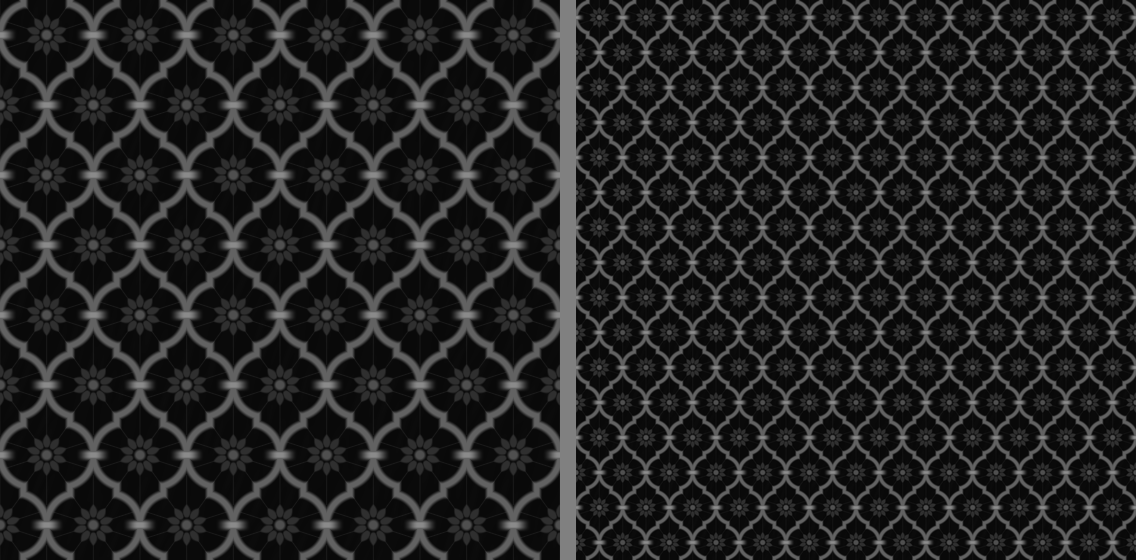
Left: one tile. Right: repeated 2 by 2.
This pattern is drawn by a WebGL 1 fragment shader. Its source:

```glsl
precision mediump float;
// Grey ogee trellis with stepped arches, glowing clasps and ten-petal rosettes on faintly brushed black.
uniform vec2 u_resolution;

#define REPEATS 6.0        // cells across; a cell is 1 wide and 1.5 high
#define ARC_RADIUS 0.344   // curvature of each arch
#define STEP_HALF 0.044    // half height of the notch between arches
#define LINE_CORE 0.016    // half width of the full-strength line
#define LINE_EDGE 0.064    // half width where the line has faded out
#define PETALS 10.0
#define GROUND 0.037
#define LINE_GREY 0.385
#define CLASP_GREY 0.54
#define PETAL_GREY 0.185
#define EYE_GREY 0.31
#define WEAR 0.010         // strength of the brushed streaks

const float TAU = 6.2831853;
const vec2 CELL = vec2(1.0, 1.5);
const vec2 HALF_CELL = 0.5 * CELL;

vec2 nearer(vec2 a, vec2 b) {
  return dot(a, a) < dot(b, b) ? a : b;
}

// Distance to the arch that leaves a node vertically and ends at the notch.
float archDistance(vec2 p) {
  vec2 v = p - vec2(ARC_RADIUS, 0.0);
  float endX = 0.25 - ARC_RADIUS;
  vec2 end = vec2(endX, sqrt(ARC_RADIUS * ARC_RADIUS - endX * endX));
  float inSector = end.x * v.y - end.y * v.x;
  return inSector >= 0.0 ? abs(length(v) - ARC_RADIUS) : 1.0;
}

// Two point-symmetric arches joined by a square-cornered vertical notch.
float trellisDistance(vec2 p) {
  vec2 n = abs(p - 0.5 * HALF_CELL);
  float notch = max(n.x, n.y - STEP_HALF);
  return min(notch, min(archDistance(p), archDistance(HALF_CELL - p)));
}

// Pointed petals, folded into one sector around the vertical axis.
float petalMask(vec2 p) {
  float sector = TAU / PETALS;
  float angle = mod(atan(p.x, p.y + 1e-5) + 0.5 * sector, sector) - 0.5 * sector;
  vec2 q = length(p) * vec2(abs(sin(angle)), cos(angle));
  float along = clamp((q.y - 0.055) / 0.17, 0.0, 1.0);
  float halfWidth = 0.041 * sin(0.5 * TAU * along);
  float inside = smoothstep(0.014, -0.016, q.x - halfWidth);
  return inside * smoothstep(0.065, 0.095, q.y);
}

// Slanted streaks from sines with whole frequencies, so they wrap.
float brushed(vec2 uv) {
  float bend = sin(TAU * (uv.x + 2.0 * uv.y)) + 0.6 * sin(TAU * (3.0 * uv.x - uv.y));
  float fine = sin(TAU * (41.0 * uv.x - 15.0 * uv.y) + 3.0 * bend);
  float broad = sin(TAU * (19.0 * uv.x - 6.0 * uv.y) - 2.0 * bend);
  float patches = 0.5 + 0.5 * sin(TAU * (4.0 * uv.x + 5.0 * uv.y) + 2.0 * bend);
  return 0.5 * fine * patches + 0.35 * broad;
}

void main() {
  vec2 uv = gl_FragCoord.xy / u_resolution;

  // Fold each cell into a quadrant with nodes and rosettes at opposite corners.
  vec2 local = mod(uv * REPEATS - vec2(0.0, 1.125) + HALF_CELL, CELL) - HALF_CELL;
  vec2 p = abs(local);
  vec2 node = nearer(p, HALF_CELL - p);
  vec2 rosette = nearer(abs(p - vec2(HALF_CELL.x, 0.0)), abs(p - vec2(0.0, HALF_CELL.y)));

  float grey = GROUND + WEAR * brushed(uv);

  // Rosette
  grey = mix(grey, PETAL_GREY, petalMask(rosette));
  grey = mix(grey, EYE_GREY, 1.0 - smoothstep(0.035, 0.078, length(rosette)));

  // Trellis line
  float line = 1.0 - smoothstep(LINE_CORE, LINE_EDGE, trellisDistance(p));
  grey = mix(grey, LINE_GREY, line);

  // Clasp: a bar across each node, fading towards its ends
  vec2 fade = 1.0 - smoothstep(vec2(0.02, 0.015), vec2(0.19, 0.078), abs(node));
  grey = max(grey, mix(GROUND, CLASP_GREY, fade.x * fade.y));

  gl_FragColor = vec4(vec3(grey), 1.0);
}
```
